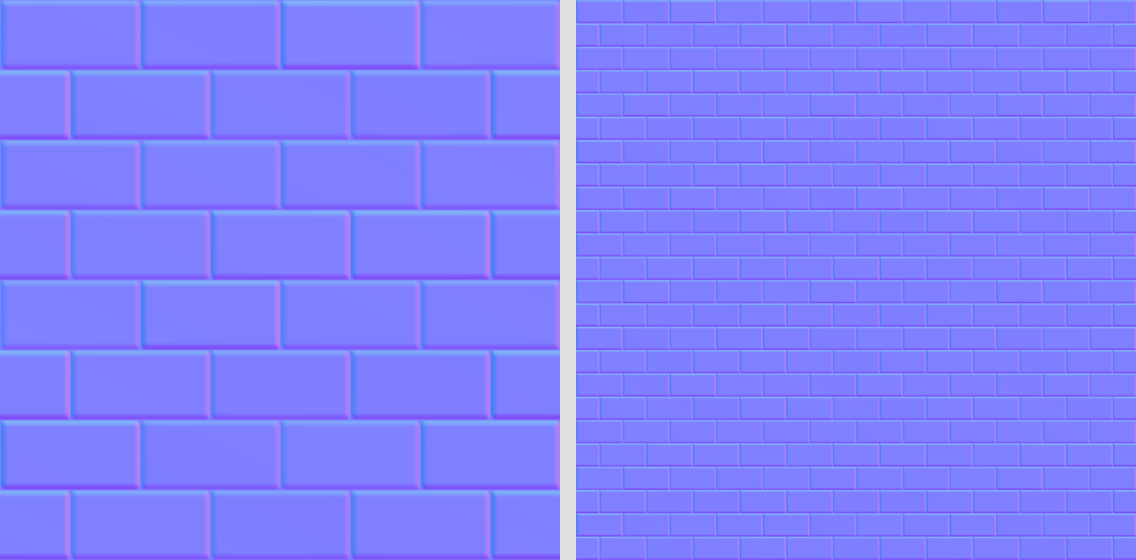
Left: one tile. Right: repeated 3 by 3.
Reproduce this texture map procedurally as a Shadertoy shader.

```glsl
const vec2 BRICK_COUNT = vec2(4.0, 8.0);   // bricks across, courses down
const float JOINT_SHIFT = 0.001;           // sideways nudge of the upright joints
const float JOINT_WIDTH = 0.0016;          // half width of the flat joint
const float BEVEL_WIDTH = 0.0145;          // reach of the rounded edge
const float BEVEL_PLATEAU = 0.25;          // share of the bevel at full slope
const float CORNER_FADE = 0.6;             // share of the bevel that rounds corners
const vec2 BEVEL_SLOPE = vec2(0.39, 0.37);
const vec2 STRENGTH_RANGE = vec2(0.68, 1.08);
const float FACE_TILT = 0.012;             // random lean of each face
const float FACE_BEND = 0.012;             // random curvature of each face

vec2 hash22(vec2 p) {
    vec3 q = fract(p.xyx * vec3(0.1031, 0.1030, 0.0973));
    q += dot(q, q.yzx + 33.33);
    return fract((q.xx + q.yz) * q.zy);
}

// Slope against distance from the joint: rises, holds, then eases to the face
vec2 bevelProfile(vec2 dist, float joint) {
    vec2 rise = smoothstep(0.0, joint, dist);
    vec2 fall = 1.0 - smoothstep(BEVEL_PLATEAU, 1.0, dist / BEVEL_WIDTH);
    return rise * fall;
}

void mainImage(out vec4 fragColor, in vec2 fragCoord) {
    vec2 uv = fragCoord / iResolution.xy;
    float pixel = 1.0 / min(iResolution.x, iResolution.y);

    // Running bond: alternate courses move by half a brick
    vec2 grid = (uv - vec2(JOINT_SHIFT, 0.0)) * BRICK_COUNT;
    grid.x += 0.5 * (1.0 - mod(floor(grid.y), 2.0));
    vec2 brick = mod(floor(grid), BRICK_COUNT);
    vec2 local = fract(grid);

    // Distances to the lower-left and upper-right edges
    vec2 nearEdge = local / BRICK_COUNT;
    vec2 farEdge = (1.0 - local) / BRICK_COUNT;
    float joint = max(JOINT_WIDTH, pixel);

    // Bevel slopes, each fading where it meets the other axis
    vec2 slope = bevelProfile(farEdge, joint) - bevelProfile(nearEdge, joint);
    vec2 inside = smoothstep(0.0, BEVEL_WIDTH * CORNER_FADE, min(nearEdge, farEdge));
    float strength = mix(STRENGTH_RANGE.x, STRENGTH_RANGE.y, hash22(brick + 17.0).x);
    slope *= BEVEL_SLOPE * inside.yx * strength;

    // Slight lean and bend of each face
    vec2 lean = (hash22(brick + 3.0) - 0.5) * 2.0 * FACE_TILT;
    vec2 bend = (hash22(brick + 41.0) - 0.5) * 2.0 * FACE_BEND;
    slope += (lean + bend * (local.x + local.y - 1.0)) * inside.x * inside.y;

    // Encode the unit normal as colour
    vec3 normal = vec3(slope, sqrt(1.0 - dot(slope, slope)));
    fragColor = vec4(0.5 + 0.5 * normal, 1.0);
}
```
